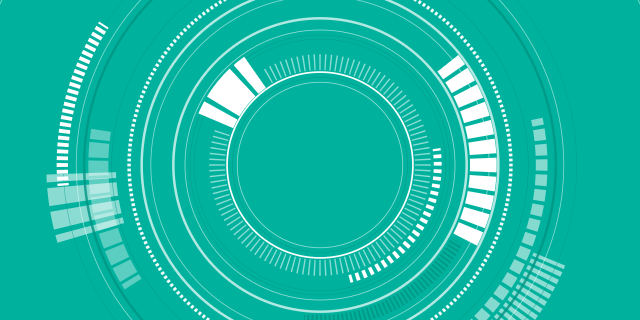
Reproduce this background procedurally as a WebGL 2 fragment shader.

```glsl
#version 300 es
precision highp float;
// Flat teal dial: concentric hairlines and rings around one centre, with
// slatted arc bands. Everything is evaluated in polar coordinates, with
// box-filtered edges so thin lines keep their weight at any size.

uniform vec2 u_resolution;
out vec4 fragColor;

// Lengths are in units of 1/384 of the canvas height, angles in degrees.
const float CANVAS_HEIGHT = 384.0;
const vec2 CENTRE_OFFSET = vec2(0.0, -6.0);

const vec3 TEAL = vec3(0.0, 0.70, 0.62);
const vec3 DARK = vec3(0.0, 0.58, 0.51);
const vec3 WHITE = vec3(1.0);

// Rings: radius, width, opacity.
const vec3 DARK_RINGS[6] = vec3[](
    vec3(105.0, 0.8, 0.6), vec3(151.0, 0.8, 0.6), vec3(156.0, 0.8, 0.6),
    vec3(250.0, 0.8, 0.6), vec3(283.0, 3.0, 0.8), vec3(308.0, 0.8, 0.5));
const vec3 LIGHT_RINGS[8] = vec3[](
    vec3(99.3, 0.9, 0.6), vec3(111.5, 2.0, 1.0), vec3(162.0, 0.9, 0.6),
    vec3(176.0, 3.0, 0.7), vec3(203.0, 0.9, 0.55), vec3(214.0, 3.0, 0.7),
    vec3(292.5, 0.9, 0.55), vec3(430.0, 0.9, 0.55));

// A band of slats; origin is the angle at the middle of one slat.
struct Band {
    vec2 radii;
    vec2 span;
    float period;
    float origin;
    float fill;
    float opacity;
};

const Band DARK_TICKS = Band(vec2(180.0, 196.0), vec2(-96.0, -29.0), 1.6, 0.0, 0.5, 0.75);
const Band LIGHT_BANDS[5] = Band[](
    Band(vec2(114.0, 133.0), vec2(-199.0, 122.0), 3.0, 0.0, 0.25, 0.55),   // dial ticks
    Band(vec2(254.0, 278.0), vec2(171.0, 212.5), 4.6, 176.2, 0.84, 0.36),  // left blocks
    Band(vec2(245.0, 328.5), vec2(182.0, 196.5), 5.0, 186.75, 0.76, 0.54), // left fan
    Band(vec2(259.0, 273.0), vec2(-50.0, 12.0), 3.9, 0.0, 0.75, 0.52),     // right blocks
    Band(vec2(277.0, 318.0), vec2(-50.0, -22.3), 1.8, -24.4, 0.6, 0.55));  // right fan
const Band WHITE_BANDS[5] = Band[](
    Band(vec2(227.0, 231.2), vec2(-180.0, 180.0), 1.5, 0.0, 0.55, 0.95),   // dotted ring
    Band(vec2(113.0, 158.5), vec2(125.0, 157.0), 18.0, 141.0, 0.87, 1.0),  // upper left fan
    Band(vec2(180.0, 212.0), vec2(-28.0, 38.5), 6.2, 0.0, 0.77, 1.0),      // right blocks
    Band(vec2(136.5, 146.0), vec2(-75.5, 8.0), 3.6, 0.6, 0.5, 1.0),        // inner dashes
    Band(vec2(302.5, 316.0), vec2(147.0, 184.6), 1.5, 180.0, 0.57, 1.0));  // left dashes

// Share of a pixel-wide box at x that lies between the two edges.
float overlap(float x, vec2 edges, float pixel) {
    vec2 inside = clamp((x - edges) / pixel + 0.5, 0.0, 1.0);
    return inside.x - inside.y;
}

float ringCover(float radius, vec3 ring, float pixel) {
    vec2 edges = ring.x + vec2(-0.5, 0.5) * ring.y;
    return overlap(radius, edges, pixel) * ring.z;
}

float bandCover(vec2 polar, Band band, float pixel) {
    float arcUnit = radians(max(polar.x, 1.0));   // length of one degree
    float middle = 0.5 * (band.span.x + band.span.y);
    float halfSpan = 0.5 * (band.span.y - band.span.x);
    float turn = mod(polar.y - middle + 180.0, 360.0) - 180.0;

    // Offset from the nearest slat middle
    float cell = (turn + middle - band.origin) / band.period;
    float across = (fract(cell + 0.5) - 0.5) * band.period;

    float cover = overlap(polar.x, band.radii, pixel);
    cover *= overlap(turn * arcUnit, vec2(-1.0, 1.0) * halfSpan * arcUnit, pixel);
    cover *= overlap(across * arcUnit, vec2(-0.5, 0.5) * band.fill * band.period * arcUnit, pixel);
    return cover * band.opacity;
}

void main() {
    float pixel = CANVAS_HEIGHT / u_resolution.y;
    vec2 p = (gl_FragCoord.xy - 0.5 * u_resolution) * pixel - CENTRE_OFFSET;
    vec2 polar = vec2(length(p), degrees(atan(p.y, p.x)));
    vec3 color = TEAL;

    // Soft bands lie under the rings
    color = mix(color, DARK, bandCover(polar, DARK_TICKS, pixel));
    for (int i = 0; i < LIGHT_BANDS.length(); i++)
        color = mix(color, WHITE, bandCover(polar, LIGHT_BANDS[i], pixel));

    // Concentric rings
    for (int i = 0; i < DARK_RINGS.length(); i++)
        color = mix(color, DARK, ringCover(polar.x, DARK_RINGS[i], pixel));
    for (int i = 0; i < LIGHT_RINGS.length(); i++)
        color = mix(color, WHITE, ringCover(polar.x, LIGHT_RINGS[i], pixel));

    // Solid white bands on top
    for (int i = 0; i < WHITE_BANDS.length(); i++)
        color = mix(color, WHITE, bandCover(polar, WHITE_BANDS[i], pixel));

    fragColor = vec4(color, 1.0);
}
```
